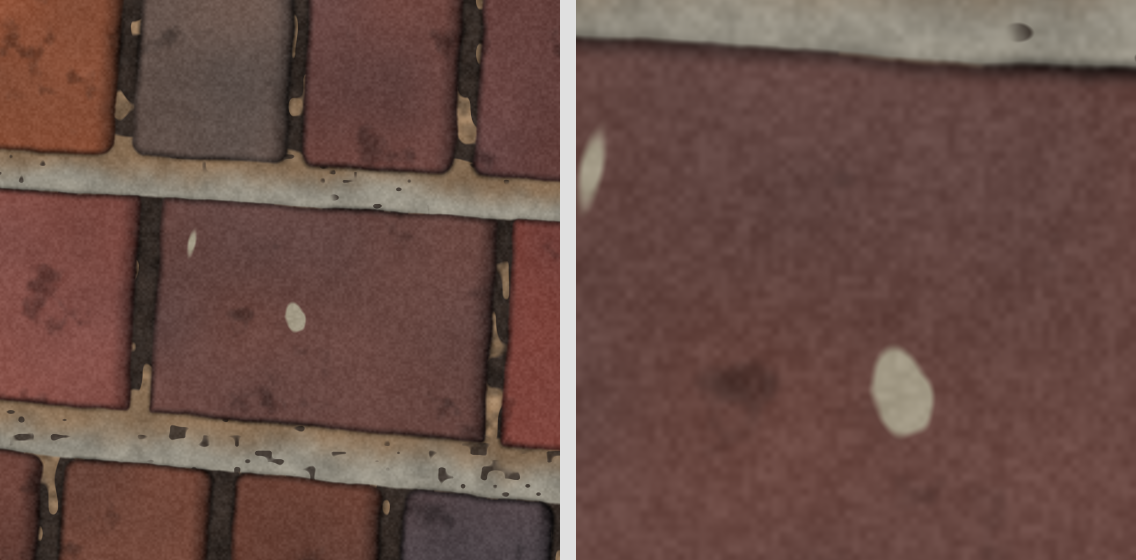
Left, the full canvas; right, a detail of the centre.
Write a Shadertoy shader that draws this texture.

```glsl
// Weathered brick wall: a stretcher course between two header courses, seen slightly askew.
// Each brick is a rounded box in skewed wall space; pale mortar fills the beds, dark
// crumbly gaps separate neighbours, and noise adds stains, grain, pits and chips.

const float COURSE_HEIGHT = 0.459;
const float FIRST_BED = 0.240;
const vec3 MORTAR_PALE = vec3(0.59, 0.57, 0.52);
const vec3 MORTAR_TAN = vec3(0.53, 0.43, 0.33);
const vec3 GAP_DARK = vec3(0.20, 0.165, 0.145);
const vec3 CHIP_PALE = vec3(0.64, 0.61, 0.53);

// Fired clay tones, four per course from the bottom course up
const vec3 CLAY[12] = vec3[12](
    vec3(0.39, 0.25, 0.22), vec3(0.43, 0.27, 0.22), vec3(0.39, 0.25, 0.21), vec3(0.32, 0.27, 0.28),
    vec3(0.50, 0.30, 0.27), vec3(0.39, 0.27, 0.25), vec3(0.48, 0.26, 0.23), vec3(0.43, 0.26, 0.23),
    vec3(0.53, 0.31, 0.22), vec3(0.39, 0.32, 0.29), vec3(0.41, 0.27, 0.25), vec3(0.39, 0.26, 0.25));

float hash(vec2 p) {
    vec3 q = fract(vec3(p.xyx) * 0.1031);
    q += dot(q, q.yzx + 33.33);
    return fract((q.x + q.y) * q.z);
}

float noise(vec2 p) {
    vec2 i = floor(p), f = fract(p);
    f = f * f * (3.0 - 2.0 * f);
    return mix(mix(hash(i), hash(i + vec2(1, 0)), f.x),
               mix(hash(i + vec2(0, 1)), hash(i + vec2(1, 1)), f.x), f.y);
}

float fbm(vec2 p) {
    float sum = 0.0, amp = 0.5;
    for (int i = 0; i < 4; i++) {
        sum += amp * noise(p);
        p = p * 2.03 + 17.3;
        amp *= 0.5;
    }
    return sum;
}

// Coverage of a shape from its signed distance (negative inside)
float cover(float d, float soft) {
    return smoothstep(soft, -soft, d);
}

// Distance to a rounded corner region, given distances outside each edge
float roundedEdge(vec2 d, float radius) {
    d += radius;
    return length(max(d, 0.0)) + min(max(d.x, d.y), 0.0) - radius;
}

// Ragged oval chip
float chip(vec2 p, vec2 centre, vec2 size, float lean) {
    vec2 q = p - centre;
    q.x += lean * q.y;
    float ragged = 0.5 * (noise(p * 65.0) - 0.5);
    return (length(q / size) - 1.0 + ragged) * min(size.x, size.y);
}

vec3 mortarColor(vec2 p, float across) {
    float stain = smoothstep(-0.5, 1.1, across + 1.6 * (fbm(p * 9.0) - 0.5));
    vec3 color = mix(MORTAR_PALE, MORTAR_TAN, stain);
    color *= 0.82 + 0.34 * fbm(p * 24.0);
    float pits = smoothstep(0.80, 0.90, noise(p * vec2(52.0, 68.0)));
    pits *= smoothstep(0.45, 0.6, noise(p * 11.0 + 4.0));
    return mix(color, GAP_DARK, 0.8 * pits);
}

vec3 gapColor(vec2 p) {
    vec3 color = GAP_DARK * (0.7 + 0.6 * fbm(p * 40.0));
    float crumbs = smoothstep(0.70, 0.78, noise(p * vec2(42.0, 21.0) + 8.0));
    return mix(color, MORTAR_TAN * (0.75 + 0.5 * noise(p * 70.0)), crumbs);
}

vec3 brickColor(vec2 p, vec3 clay, float depth, float rightDepth) {
    vec3 color = clay * (0.86 + 0.28 * fbm(p * 6.0));
    color += vec3(0.035, 0.0, -0.015) * (noise(p * 7.0 + 5.0) - 0.5);
    color *= 1.0 - 0.28 * smoothstep(0.62, 0.8, fbm(p * 14.0 + 2.0));
    // Worn rim, and a shaded fall-off toward the right side
    color *= mix(0.68, 1.0, smoothstep(0.0, 0.014, depth));
    return color * mix(0.6, 1.0, smoothstep(0.0, 0.04, rightDepth));
}

void mainImage(out vec4 fragColor, in vec2 fragCoord) {
    vec2 p = fragCoord / iResolution.xy;
    float soft = max(0.003, 1.0 / iResolution.y);

    // Skewed wall space with slightly uneven edges
    vec2 wall = vec2(p.x - 0.06 * (p.y - 0.5), p.y + p.x * (0.102 - 0.066 * p.y));
    wall += 0.010 * (vec2(fbm(p * 17.0), fbm(p * 15.0 + 9.0)) - 0.47);

    // Courses and the nearest mortar bed
    float level = (wall.y - FIRST_BED) / COURSE_HEIGHT;
    float course = floor(level);
    float bed = FIRST_BED + COURSE_HEIGHT * round(level);
    float halfBed = wall.y < 0.47 ? 0.045 : 0.035;
    float fromBed = abs(wall.y - bed) - halfBed;

    // Bricks along the course: headers above and below, stretchers between
    bool stretcher = course == 0.0;
    float pitch = stretcher ? 0.635 : 0.305;
    float start = stretcher ? 0.262 : (course > 0.0 ? 0.206 : 0.116);
    float along = (wall.x - start) / pitch;
    float halfGap = mix(0.012, 0.021, hash(vec2(round(along), course + 3.0)));
    float fromGap = abs(along - round(along)) * pitch - halfGap;
    float rightDepth = (1.0 - fract(along)) * pitch - halfGap;
    float brick = roundedEdge(-vec2(fromGap, fromBed), stretcher ? 0.008 : 0.024);
    int toneIndex = int(clamp(course + 1.0, 0.0, 2.0) * 4.0 + clamp(floor(along) + 1.0, 0.0, 3.0));

    // Layers: gap, mortar pushed up into the gaps, brick, contact shadow
    float rise = wall.y > bed ? 0.045 * noise(p * vec2(16.0, 5.0)) : 0.0;
    vec3 color = mix(gapColor(p), mortarColor(p, (wall.y - bed) / halfBed), cover(fromBed - rise, soft));
    color = mix(color, brickColor(p, CLAY[toneIndex], -brick, rightDepth), cover(brick, soft));
    color *= 1.0 - 0.5 * exp(-pow(brick / 0.005, 2.0)) * noise(p * 13.0 + 3.0);

    // Chips on the stretcher face
    float chips = min(chip(p, vec2(0.527, 0.436), vec2(0.018, 0.026), 0.2),
                      chip(p, vec2(0.343, 0.566), vec2(0.006, 0.019), -0.2));
    color = mix(color, CHIP_PALE, cover(chips, soft) * 0.95);

    // Fine surface grain
    color += 0.05 * (noise(p * 230.0) - 0.5) + 0.04 * (noise(p * 120.0) - 0.5);
    fragColor = vec4(clamp(color, 0.0, 1.0), 1.0);
}
```
